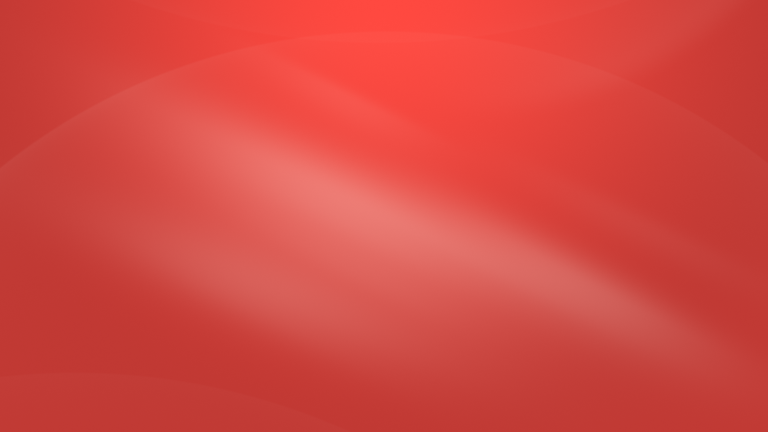
A WebGL 1 fragment shader for this background:

```glsl
precision highp float;
// Red backdrop with a glow from the top, slanted soft light streaks and faint large arcs.
uniform vec2 u_resolution;

const vec3 GLOW_RED = vec3(1.0, 0.285, 0.25);
const vec3 DEEP_RED = vec3(0.755, 0.222, 0.2);
const vec3 HAZE = vec3(1.0, 0.98, 0.95);

float hash(vec2 p) {
  vec3 q = fract(vec3(p.xyx) * 0.1031);
  q += dot(q, q.yzx + 33.33);
  return fract((q.x + q.y) * q.z);
}

float valueNoise(vec2 p) {
  vec2 cell = floor(p);
  vec2 f = fract(p);
  f = f * f * (3.0 - 2.0 * f);
  float low = mix(hash(cell), hash(cell + vec2(1.0, 0.0)), f.x);
  float high = mix(hash(cell + vec2(0.0, 1.0)), hash(cell + 1.0), f.x);
  return mix(low, high, f.y);
}

// Coordinates along and across a line that falls to the right by the given angle.
vec2 slanted(vec2 p, float angle) {
  float c = cos(angle);
  float s = sin(angle);
  return vec2(c * p.x - s * p.y, s * p.x + c * p.y);
}

// Soft elongated light with separate widths above and below its axis.
float streak(vec2 p, vec2 center, float angle, float len, float above, float below) {
  vec2 q = slanted(p - center, angle);
  float width = mix(below, above, step(0.0, q.y));
  q /= vec2(len, width);
  return exp(-dot(q, q));
}

// Positive inside the disc.
float discDepth(vec2 p, vec2 center, float radius) {
  return radius - length(p - center);
}

// Light just inside a disc edge that fades with depth.
float innerSheen(float depth, float softness, float fade) {
  return smoothstep(-softness, softness, depth) * exp(-max(depth, 0.0) / fade);
}

float streakLight(vec2 p) {
  float light = 0.24 * streak(p, vec2(0.88, 0.50), 0.47, 0.42, 0.09, 0.20);
  light += 0.17 * streak(p, vec2(1.34, 0.352), 0.50, 0.36, 0.055, 0.10);
  light += 0.16 * streak(p, vec2(0.58, 0.34), 0.40, 0.38, 0.10, 0.085);
  light += 0.10 * streak(p, vec2(0.58, 0.63), 0.45, 0.35, 0.07, 0.13);
  light += 0.08 * streak(p, vec2(0.81, 0.77), 0.46, 0.21, 0.022, 0.055);
  light += 0.045 * streak(p, vec2(1.48, 0.48), 0.45, 0.30, 0.03, 0.05);

  // Fine fibres running along the streaks
  vec2 fibre = slanted(p, 0.46) * vec2(1.8, 20.0);
  return light * (0.93 + 0.14 * valueNoise(fibre + 7.0));
}

float arcLight(vec2 p) {
  float hill = discDepth(p, vec2(0.896, -0.5), 1.427);
  float ceiling = discDepth(p, vec2(0.88, 2.632), 1.731);
  float corner = discDepth(p, vec2(0.174, -1.414), 1.551);
  float sweep = discDepth(p, vec2(1.10, 1.613), 0.86);

  float light = 0.03 * innerSheen(hill, 0.003, 0.12);
  float rimSide = 1.0 - smoothstep(0.3, 0.85, p.x);
  light += 0.025 * rimSide * innerSheen(hill, 0.004, 0.022);
  light += 0.018 * innerSheen(ceiling, 0.003, 0.03);
  light += 0.02 * innerSheen(corner, 0.003, 0.10);
  light += 0.06 * smoothstep(0.9, 1.5, p.x) * innerSheen(sweep, 0.045, 0.15);
  return light;
}

void main() {
  // Height is 1; x is measured so that a 16:9 canvas spans 0 to 1.778
  vec2 uv = gl_FragCoord.xy / u_resolution;
  vec2 p = vec2(uv.x * 16.0 / 9.0, uv.y);

  float topDistance = length(p - vec2(0.889, 1.0));
  vec3 color = mix(GLOW_RED, DEEP_RED, smoothstep(0.0, 1.05, topDistance));
  color = mix(color, HAZE, streakLight(p) + arcLight(p));

  // Sub-level grain hides banding
  color += (hash(gl_FragCoord.xy) - 0.5) / 255.0;
  gl_FragColor = vec4(color, 1.0);
}
```
